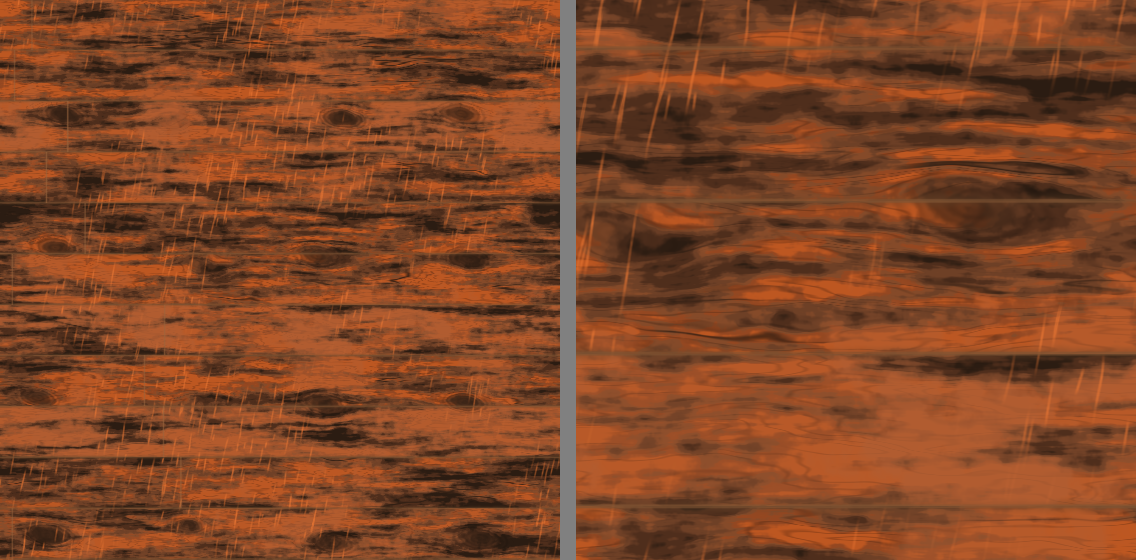
Left: the whole. Right: its middle third, enlarged.
Reproduce this texture procedurally as a Shadertoy shader.

```glsl
#define PLANKS 11.0
#define KNOT_GRID 4
#define KNOT_SIZE vec2(0.040, 0.019)
#define KNOT_BEND 0.85
#define SEAM_WIDTH 0.0011
#define JOINT_WIDTH 0.0010
#define COARSE_CONTRAST 1.1
#define STREAK_CONTRAST 1.25
#define SCRATCH_LEAN 0.19
#define SCRATCH_WIDTH 0.0010

const vec3 CHAR = vec3(0.17, 0.11, 0.07);
const vec3 UMBER = vec3(0.31, 0.18, 0.11);
const vec3 BROWN = vec3(0.43, 0.25, 0.15);
const vec3 TAN = vec3(0.52, 0.29, 0.16);
const vec3 RUST = vec3(0.58, 0.28, 0.13);
const vec3 ORANGE = vec3(0.74, 0.34, 0.13);
const vec3 PALE = vec3(0.68, 0.37, 0.21);
const vec3 SEAM = vec3(0.50, 0.33, 0.20);
const vec3 GLINT = vec3(0.93, 0.47, 0.20);

// Per plank, top to bottom: butt joint position, brightness, fading
const float JOINT[11] = float[](0.057, 0.026, 0.121, 0.083, 0.152, 0.022, 0.294, 0.258, 0.292, 0.323, 0.022);
const float TONE[11] = float[](0.0, -0.04, 0.11, 0.03, -0.05, 0.04, -0.02, 0.04, 0.13, -0.11, -0.06);
const float FADE[11] = float[](0.0, 0.0, 0.35, 0.1, 0.0, 0.0, 0.45, 0.0, 0.8, 0.1, 0.25);

float hash(vec2 p) {
    vec3 q = fract(p.xyx * 0.1031);
    q += dot(q, q.yzx + 33.33);
    return fract((q.x + q.y) * q.z);
}

// Value noise, repeating along x
float noise(vec2 p, float period) {
    vec2 i = floor(p), f = fract(p);
    f *= f * (3.0 - 2.0 * f);
    float x0 = mod(i.x, period), x1 = mod(i.x + 1.0, period);
    return mix(mix(hash(vec2(x0, i.y)), hash(vec2(x1, i.y)), f.x),
               mix(hash(vec2(x0, i.y + 1.0)), hash(vec2(x1, i.y + 1.0)), f.x), f.y);
}

float fbm(vec2 p, float period) {
    float sum = 0.0, amp = 0.533;
    for (int i = 0; i < 4; i++) {
        sum += amp * noise(p, period);
        p = p * 2.0 + vec2(0.0, 19.7);
        period *= 2.0;
        amp *= 0.5;
    }
    return sum;
}

// x: grain displacement, y: radius in the nearest knot, z: its strength
vec3 knots(vec2 uv) {
    vec3 result = vec3(0.0, 9.0, 1.0);
    for (int j = 0; j < KNOT_GRID; j++)
    for (int i = 0; i < KNOT_GRID; i++) {
        vec2 id = vec2(i, j);
        vec2 jitter = vec2(hash(id + 3.1), hash(id + 8.7)) - 0.5;
        vec2 center = (id + vec2(0.36, 0.18) + jitter * vec2(0.24, 0.16)) / float(KNOT_GRID);
        vec2 d = fract(uv - center + 0.5) - 0.5;
        d.y += 0.12 * d.x;
        vec2 e = d / (KNOT_SIZE * mix(0.8, 1.05, hash(id + 5.3)));
        float strength = i == 1 ? hash(id + 1.9) : mix(0.7, 1.0, hash(id + 1.9));
        result.x += KNOT_BEND * d.y * exp(-0.6 * dot(e, e));
        if (length(e) < result.y) result.yz = vec2(length(e), strength);
    }
    return result;
}

// Short leaning marks, one per staggered cell at most
float scratches(vec2 uv, vec2 cells, float seed) {
    vec2 p = (uv - vec2(SCRATCH_LEAN * uv.y, 0.0)) * cells;
    p.y += hash(vec2(floor(p.x), seed));
    vec2 id = floor(p), f = fract(p);
    float bend = 0.3 * (hash(id + seed + 2.0) - 0.5) * (f.y - 0.5) + 0.1 * (noise(uv * 45.0 + seed, 45.0) - 0.5);
    float dist = abs(f.x - mix(0.25, 0.75, hash(id + seed)) - bend) / cells.x;
    float reach = mix(0.15, 0.5, hash(id + seed + 4.0));
    float ends = smoothstep(reach, 0.3 * reach, abs(f.y - 0.5));
    return smoothstep(SCRATCH_WIDTH + 1.0 / iResolution.y, 0.0, dist) * ends * step(0.5, hash(id + seed + 9.0));
}

void mainImage(out vec4 fragColor, in vec2 fragCoord) {
    vec2 uv = fragCoord / iResolution.xy;
    float px = 1.0 / iResolution.y;
    float across = (1.0 - uv.y) * PLANKS + 0.018;
    int row = int(min(across, PLANKS - 1.0));
    float seed = float(row) * 37.0;

    // Grain flows around the knots
    vec3 knot = knots(uv);
    float y = uv.y - knot.x;
    y += 0.016 * (fbm(vec2(uv.x * 9.0, y * 24.0 + seed), 9.0) - 0.5);
    float coarse = fbm(vec2(uv.x * 5.0, y * 42.0 + seed), 5.0);
    float streak = fbm(vec2(uv.x * 13.0, y * 105.0 + seed), 13.0);
    float fine = noise(vec2(uv.x * 120.0, y * 300.0), 120.0);
    float speck = fbm(uv * 90.0 + 13.0, 90.0);
    float blotch = fbm(uv * vec2(7.0, 9.0) + vec2(0.0, 51.0), 7.0);
    float tone = 0.465 + COARSE_CONTRAST * (coarse - 0.5) + STREAK_CONTRAST * (streak - 0.5)
               + 0.16 * (fine - 0.5) + 0.4 * (speck - 0.5) + 0.35 * (blotch - 0.5) + TONE[row];

    vec3 col = mix(CHAR, UMBER, smoothstep(-0.02, 0.16, tone));
    col = mix(col, BROWN, smoothstep(0.21, 0.33, tone));
    col = mix(col, TAN, smoothstep(0.38, 0.47, tone));
    col = mix(col, RUST, smoothstep(0.51, 0.57, tone));
    col = mix(col, ORANGE, smoothstep(0.6, 0.74, tone));

    // Growth lines and sparse black cracks
    float growth = smoothstep(0.2, 0.0, abs(fract(coarse * 13.0) - 0.5));
    col *= 1.0 - 0.18 * growth * smoothstep(0.3, 0.6, streak);
    float crack = smoothstep(0.03, 0.0, abs(coarse - 0.42));
    col = mix(col, CHAR, 0.75 * crack * smoothstep(0.54, 0.66, fbm(vec2(uv.x * 5.0, y * 16.0 + seed), 5.0)));

    // Faded patches
    float worn = FADE[row] + 0.6 * smoothstep(0.5, 0.68, blotch + 0.3 * (speck - 0.5));
    col = mix(col, PALE, 0.75 * min(worn, 1.0) * smoothstep(0.2, 0.65, tone));

    // Knots: dark mottled core fading out through faint rings
    float radius = knot.y + 0.35 * (streak - 0.5) + 0.2 * (speck - 0.5);
    float rings = (0.5 + 0.5 * sin(radius * 24.0)) * smoothstep(1.5, 0.8, radius);
    col *= 1.0 - 0.25 * rings * knot.z;
    vec3 core = mix(CHAR, UMBER, 0.1 + 0.5 * speck + 0.3 * smoothstep(0.3, 0.9, radius));
    col = mix(col, core, 0.92 * knot.z * smoothstep(1.05, 0.4, radius));

    // Scratches gathered in clusters
    float cluster = smoothstep(0.47, 0.64, fbm(uv * vec2(6.0, 7.0) + 7.0, 6.0));
    float marks = scratches(uv, vec2(43.0, 14.0), 11.0) + scratches(uv, vec2(61.0, 21.0), 43.0)
                + scratches(uv, vec2(31.0, 11.0), 71.0);
    col = mix(col, GLINT, min(marks, 1.0) * cluster * mix(0.15, 0.85, speck));

    // Seams between planks and one butt joint in each
    float seam = abs(fract(across + 0.5) - 0.5) / PLANKS;
    float joint = abs(uv.x - JOINT[row]);
    float wear = mix(0.55, 1.0, noise(uv * vec2(24.0, 11.0), 24.0));
    col = mix(col, SEAM * 0.8, 0.4 * wear * smoothstep(0.006, 0.0, seam + 0.004 * (speck - 0.5)));
    col = mix(col, SEAM, 0.75 * wear * smoothstep(SEAM_WIDTH + px, SEAM_WIDTH - px, seam));
    col = mix(col, SEAM * 1.2, 0.8 * wear * smoothstep(JOINT_WIDTH + px, JOINT_WIDTH - px, joint));
    fragColor = vec4(col, 1.0);
}
```
